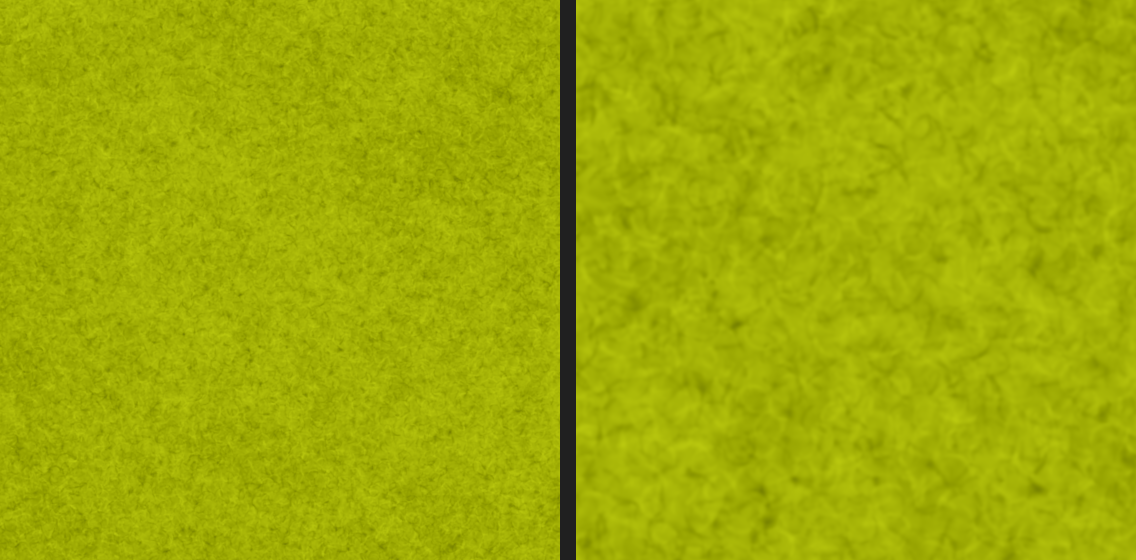
Left, the full canvas; right, a detail of the centre.
Write a Shadertoy shader that draws this texture.

```glsl
const vec3 FELT_COLOR = vec3(0.629, 0.681, 0.018);
const vec3 TONE_STEP = vec3(0.038, 0.040, 0.015);
const int FIBRE_LAYERS = 6;

float hash(vec2 p) {
    return fract(sin(dot(p, vec2(127.1, 311.7))) * 43758.5453);
}

vec2 hash2(vec2 p) {
    return vec2(hash(p), hash(p + 41.3));
}

mat2 rotation(float angle) {
    float c = cos(angle), s = sin(angle);
    return mat2(c, s, -s, c);
}

// Smooth value noise, centred on zero
float noise(vec2 p) {
    vec2 cell = floor(p);
    vec2 f = fract(p);
    f = f * f * (3.0 - 2.0 * f);
    float low = mix(hash(cell), hash(cell + vec2(1.0, 0.0)), f.x);
    float high = mix(hash(cell + vec2(0.0, 1.0)), hash(cell + 1.0), f.x);
    return mix(low, high, f.y) - 0.5;
}

// Soft bent hair lying along x
float fibre(vec2 p, float halfLength, float width, float bend) {
    p.y -= bend * (p.x * p.x - 0.3 * halfLength * halfLength);
    float across = p.y / width;
    float along = 1.0 - smoothstep(0.55 * halfLength, halfLength, abs(p.x));
    return along * exp(-across * across);
}

// One randomly turned hair per cell, lighter or darker than the ground
float fibreLayer(vec2 p, float cells, float width, float seed) {
    p = rotation(seed * 1.7) * p * cells + seed * 13.7;
    vec2 home = floor(p);
    float sum = 0.0;
    for (int y = -1; y <= 1; y++) {
        for (int x = -1; x <= 1; x++) {
            vec2 cell = home + vec2(x, y);
            vec2 id = cell + seed * 57.0;
            vec2 shape = hash2(id + 7.7);
            vec2 q = rotation(6.2832 * hash(id + 3.1)) * (p - cell - hash2(id));
            float tone = 2.0 * hash(id + 19.9) - 1.0;
            float halfLength = mix(0.45, 0.9, shape.x);
            sum += tone * fibre(q, halfLength, width * cells, 1.6 * (shape.y - 0.5));
        }
    }
    return sum;
}

// Sparse dark gaps between the hairs
float pits(vec2 p, float cells, float radius, float density) {
    p *= cells;
    vec2 home = floor(p);
    float sum = 0.0;
    for (int y = -1; y <= 1; y++) {
        for (int x = -1; x <= 1; x++) {
            vec2 cell = home + vec2(x, y);
            vec2 q = rotation(6.2832 * hash(cell + 5.3)) * (p - cell - hash2(cell + 2.9));
            q /= radius * cells * vec2(1.3, 0.8) * mix(0.7, 1.2, hash(cell + 8.1));
            float depth = hash(cell + 23.7);
            sum += step(1.0 - density, depth) * mix(0.4, 1.0, hash(cell + 31.1)) * exp(-dot(q, q));
        }
    }
    return sum;
}

void mainImage(out vec4 fragColor, in vec2 fragCoord) {
    vec2 p = fragCoord / iResolution.y;

    // Broad cloudiness and small clumps
    float tone = 0.08;
    tone += 0.9 * noise(p * 6.0 + 3.7);
    tone += 1.1 * noise(rotation(0.6) * p * 21.0 + 11.2);
    tone += 1.7 * noise(rotation(1.1) * p * 85.0 + 29.4);
    tone += 1.5 * noise(rotation(0.4) * p * 220.0 + 53.8);

    // Tangled hairs
    for (int i = 0; i < FIBRE_LAYERS; i++) {
        float layer = float(i);
        tone += 1.05 * fibreLayer(p, 58.0 + 5.0 * layer, 0.0019, layer + 1.0);
    }

    // Dark specks
    tone -= 2.6 * pits(p, 42.0, 0.0042, 0.4);

    // Gentle limit on the brightest hairs
    tone = tone > 0.0 ? tone / (1.0 + 0.12 * tone) : tone;
    vec3 color = FELT_COLOR + TONE_STEP * tone;
    fragColor = vec4(clamp(color, 0.0, 1.0), 1.0);
}
```
